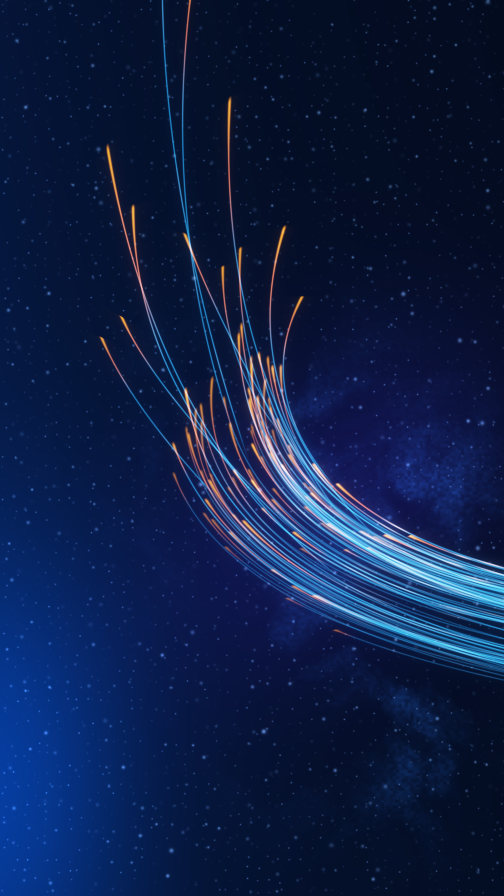
Give the GLSL for this background, as a WebGL 1 fragment shader.

```glsl
precision highp float;
// Glowing optical fibres sweep in from the right and fan upward over a starry navy sky.
// Each fibre is a quadratic Bezier measured through its implicit form; a loop fills
// the bundle, single calls set the long strands, and hashed grids scatter the stars.
uniform vec2 u_resolution;

float hash(vec2 p) {
  return fract(sin(dot(p, vec2(127.1, 311.7))) * 43758.5453);
}

float noise(vec2 p) {
  vec2 i = floor(p), f = fract(p);
  f = f * f * (3.0 - 2.0 * f);
  return mix(mix(hash(i), hash(i + vec2(1, 0)), f.x),
             mix(hash(i + vec2(0, 1)), hash(i + vec2(1, 1)), f.x), f.y);
}

float fbm(vec2 p) {
  float sum = 0.0, amp = 0.5;
  for (int i = 0; i < 5; i++) {
    sum += amp * noise(p);
    p = mat2(1.6, 1.2, -1.2, 1.6) * p + 3.7;
    amp *= 0.5;
  }
  return sum;
}

float cross2(vec2 a, vec2 b) { return a.x * b.y - a.y * b.x; }

// Light of one fibre; "warm" is the share of its length that turns orange,
// "glint" the strength of pale flecks along it
vec3 fibre(vec2 p, vec2 root, vec2 bend, vec2 tip, float warm, float power, float glint) {
  vec2 a = 2.0 * (bend - root), b = root - 2.0 * bend + tip, q = p - root;
  // In the skewed frame (a, b) the curve is the parabola w = t * t
  float area = cross2(a, b);
  float t = cross2(q, b) / area, w = cross2(a, q) / area;
  float d = abs((w - t * t) * area) / max(length(a + 2.0 * t * b), 0.001);
  float span = smoothstep(0.0, 0.12, t) * (1.0 - smoothstep(0.99, 1.005, t));
  float heat = smoothstep(1.0 - warm, 1.0 - 0.4 * warm, t);
  float head = smoothstep(1.0 - 0.4 * warm, 1.0, t);
  float fleck = glint * pow(0.5 + 0.5 * sin(17.0 * t + 90.0 * tip.x + 60.0 * root.y), 6.0);
  vec3 tint = mix(vec3(0.09, 0.48, 0.85), vec3(1.15, 0.42, 0.24), heat);
  tint = mix(tint, vec3(1.9, 0.85, 0.05), head) + fleck * vec3(1.1, 0.65, 0.55);
  float width = 0.0008 + 0.0009 * head + 0.33 / u_resolution.x;
  float line = exp(-d * d / (width * width)) + 0.035 * exp(-d / 0.01);
  return tint * line * span * power;
}

// Many fibres that share the sweep of the bundle and end at different lengths
vec3 bundle(vec2 p) {
  vec3 light = vec3(0.0);
  for (int i = 0; i < 84; i++) {
    float n = float(i);
    float r1 = hash(vec2(n, 1.3)), r2 = hash(vec2(n, 4.1));
    float r3 = hash(vec2(n, 7.7)), r4 = hash(vec2(n, 9.2));
    float lane = mix(r1, smoothstep(0.15, 0.85, r1), 0.7);
    vec2 root = vec2(1.16, mix(0.42, 0.585, lane) + 0.07 * (r2 - 0.5));
    vec2 bend = mix(vec2(0.3, 0.58), vec2(0.49, 0.71), lane) + 0.08 * (vec2(r3, r4) - 0.5);
    vec2 tip = mix(vec2(0.345, 1.02), vec2(0.55, 1.09), lane)
             + vec2(0.1, 0.22) * (vec2(r4, r2) - 0.5);
    // Cut the curve at a random length
    float cut = mix(0.25, 1.0, pow(r3, 0.6));
    vec2 mid = mix(root, bend, cut);
    vec2 end = mix(mid, mix(bend, tip, cut), cut);
    light += fibre(p, root, mid, end, 0.1 + 0.35 * r4 * r4, 0.3 + 0.8 * r2 * r2, 1.1 * r1 * r4 + 0.1);
  }
  return light;
}

vec3 longStrands(vec2 p) {
  vec3 s = fibre(p, vec2(0.69, 0.62), vec2(0.31, 0.9), vec2(0.213, 1.488), 0.4, 0.95, 0.1);
  s += fibre(p, vec2(0.6, 0.71), vec2(0.266, 0.99), vec2(0.264, 1.37), 0.4, 0.95, 0.1);
  s += fibre(p, vec2(0.69, 0.736), vec2(0.43, 1.06), vec2(0.456, 1.583), 0.35, 0.85, 0.1);
  s += fibre(p, vec2(0.76, 0.7), vec2(0.455, 0.98), vec2(0.565, 1.329), 0.4, 0.95, 0.1);
  s += fibre(p, vec2(0.65, 0.78), vec2(0.463, 1.06), vec2(0.366, 1.315), 0.35, 0.85, 0.2);
  s += fibre(p, vec2(0.67, 0.805), vec2(0.498, 1.0), vec2(0.6, 1.19), 0.4, 0.85, 0.2);
  s += fibre(p, vec2(0.6, 0.85), vec2(0.463, 1.037), vec2(0.477, 1.287), 0.4, 0.75, 0.1);
  s += fibre(p, vec2(0.44, 0.78), vec2(0.26, 0.968), vec2(0.201, 1.109), 0.4, 0.75, 0.1);
  s += fibre(p, vec2(0.53, 0.78), vec2(0.3, 1.014), vec2(0.241, 1.15), 0.4, 0.85, 0.1);
  s += fibre(p, vec2(0.555, 0.92), vec2(0.44, 1.06), vec2(0.442, 1.25), 0.45, 0.75, 0.1);
  // Two strands that leave through the top edge
  s += fibre(p, vec2(0.498, 0.85), vec2(0.324, 1.36), vec2(0.322, 1.81), 0.02, 0.85, 0.1);
  s += fibre(p, vec2(0.463, 0.92), vec2(0.3125, 1.36), vec2(0.387, 1.85), 0.3, 0.8, 0.1);
  return s;
}

vec3 stars(vec2 p) {
  vec3 light = vec3(0.0);
  for (int i = 0; i < 4; i++) {
    float n = float(i), cell = 0.021 * pow(1.9, n);
    vec2 id = floor(p / cell) + 37.0 * n;
    vec2 spot = 0.2 + 0.6 * vec2(hash(id), hash(id + 5.3));
    float d = length(fract(p / cell) - spot) * cell;
    float size = 0.0012 + 0.0008 * n + 0.25 / u_resolution.x;
    float shine = pow(hash(id + 11.9), 3.0) * (0.4 + 0.12 * n);
    light += vec3(0.5, 0.7, 0.95) * shine * exp(-d * d / (size * size));
  }
  return light;
}

void main() {
  vec2 p = gl_FragCoord.xy / u_resolution.x; // width 1, height about 1.78

  // Sky: navy falling off to the right, blue glow at lower left, violet by the bundle
  vec3 col = vec3(0.01, 0.038, 0.105);
  col += vec3(0.015, 0.075, 0.2) * exp(-1.9 * p.x) * (1.0 - 0.25 * p.y);
  col += vec3(0.0, 0.13, 0.33) * exp(-15.0 * p.x * p.x - 4.5 * pow(p.y - 0.22, 2.0));
  vec2 v = mat2(0.75, -0.66, 0.66, 0.75) * (p - vec2(0.66, 0.77));
  col += vec3(0.055, 0.025, 0.17) * exp(-dot(v * v, vec2(6.0, 14.0)));

  // Dusty wisps above and below the bundle
  float dust = smoothstep(0.4, 0.8, fbm(p * 6.0 + 2.0 * fbm(p * 4.0)));
  float veil = exp(-70.0 * pow(p.x - 0.89, 2.0) - 30.0 * pow(p.y - 0.74, 2.0))
             + exp(-22.0 * dot(p - vec2(0.77, 0.4), p - vec2(0.77, 0.4)))
             + 0.8 * exp(-18.0 * dot(p - vec2(0.52, 0.87), p - vec2(0.52, 0.87)));
  col += vec3(0.05, 0.14, 0.28) * dust * veil * (0.5 + noise(p * 170.0));

  col += stars(p);
  vec3 light = bundle(p) + longStrands(p);
  col += (1.0 - col) * (1.0 - exp(-1.5 * light));
  gl_FragColor = vec4(col, 1.0);
}
```
